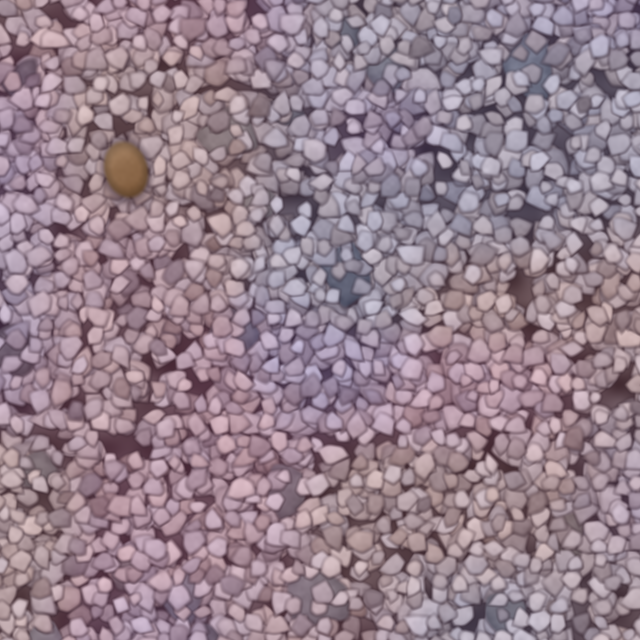
This texture is drawn by a Shadertoy shader. Its source:

```glsl
// Lilac-grey gravel: jittered grids of rounded polygon grains are painted
// from the bottom layer up, each grain casting a soft shadow on those below.
// Slow noise drifts the hue between warm, bluish and purple patches.

float hash(vec2 p) {
    return fract(sin(dot(p, vec2(127.1, 311.7))) * 43758.545);
}

float noise(vec2 p) {
    vec2 i = floor(p), f = fract(p);
    f = f * f * (3.0 - 2.0 * f);
    return mix(mix(hash(i), hash(i + vec2(1, 0)), f.x),
               mix(hash(i + vec2(0, 1)), hash(i + vec2(1, 1)), f.x), f.y);
}

// Distance to an irregular six-sided grain with softened corners
float grainDistance(vec2 p, float radius, vec2 seed) {
    float sum = 0.0;
    for (int k = 0; k < 6; k++) {
        float side = float(k);
        float angle = (side + 0.8 * hash(seed + side * 1.7)) * 1.0472;
        float reach = radius * mix(0.7, 1.1, hash(seed + side * 2.3 + 5.0));
        sum += exp(18.0 * (dot(p, vec2(cos(angle), sin(angle))) - reach));
    }
    return log(sum) / 18.0;
}

// Broad patches of hue
vec3 patchTint(vec2 uv) {
    float cool = smoothstep(0.25, 0.75, noise(uv * 4.0 + 3.0));
    float purple = smoothstep(0.3, 0.8, noise(uv * 5.0 + 19.0));
    return mix(vec3(0.025, 0.0, -0.025), vec3(-0.03, 0.005, 0.025), cool)
         + purple * vec3(0.012, -0.022, 0.018);
}

void mainImage(out vec4 fragColor, in vec2 fragCoord) {
    vec2 uv = fragCoord / iResolution.xy;
    vec3 gap = vec3(0.23, 0.16, 0.205);
    vec3 pale = vec3(0.76, 0.70, 0.74);
    vec3 tint = patchTint(uv);
    float mottle = noise(uv * 75.0) + 0.6 * noise(uv * 150.0) - 0.8;

    // Uneven dark bed between the grains
    vec3 color = mix(gap, pale, 0.35 * noise(uv * 30.0)) + tint;

    for (int layer = 0; layer < 6; layer++) {
        float level = float(layer);
        bool dullStones = layer == 3;
        float cells = dullStones ? 12.0 : 22.0 + 2.0 * level;
        float presence = dullStones ? 0.09 : 0.68;
        vec2 grid = uv * cells + level * 7.31;
        float soft = 0.0032 * cells;

        for (int y = -1; y <= 1; y++)
        for (int x = -1; x <= 1; x++) {
            vec2 cell = floor(grid) + vec2(x, y);
            vec2 seed = cell + level * 37.0;
            if (hash(seed + 0.5) > presence) continue;

            vec2 center = cell + 0.1 + 0.8 * vec2(hash(seed + 11.3), hash(seed + 23.9));
            vec2 offset = grid - center;
            if (dot(offset, offset) > 1.2) continue;

            // Turn and stretch the grain
            float turn = 6.2832 * hash(seed + 31.7);
            vec2 p = mat2(cos(turn), sin(turn), -sin(turn), cos(turn)) * offset;
            p.x *= mix(0.8, 1.35, hash(seed + 43.1));
            float radius = mix(0.34, 0.58, hash(seed + 53.3));
            float d = grainDistance(p, radius, seed);

            // Shadow, heavier below and to the right
            float lean = dot(offset, vec2(0.35, -0.9));
            float shadow = smoothstep(0.006 * cells, 0.0, d) * (0.36 + 0.3 * lean);
            color = mix(color, gap + 0.5 * tint, clamp(shadow, 0.0, 0.6));

            // Grain surface
            float tone = mix(0.55, 1.08, sqrt(hash(seed + 61.9))) * (0.86 + 0.028 * level);
            if (dullStones) tone = mix(0.36, 0.58, hash(seed + 61.9));
            tone -= 0.14 * lean + 0.13 * smoothstep(-0.18, 0.02, d);
            tone += 0.10 * mottle;
            vec3 grain = mix(gap, pale, tone) + tint;
            grain += (hash(seed + 71.3) - 0.5) * vec3(0.03, 0.0, -0.035);
            if (dullStones) grain += vec3(-0.02, 0.01, 0.01);
            color = mix(color, grain, smoothstep(soft, -soft, d));
        }
    }

    // One smooth ochre pebble
    vec2 q = uv - vec2(0.197, 0.735);
    q = vec2(q.x + 0.12 * q.y, q.y * 0.78);
    float pebble = length(q) - 0.034;
    color = mix(color, gap, 0.45 * smoothstep(0.014, 0.0, pebble));
    vec3 ochre = vec3(0.56, 0.42, 0.30) + 2.2 * (q.y - 0.4 * q.x) + 0.03 * mottle;
    ochre *= 1.0 - 0.2 * smoothstep(-0.015, 0.0, pebble);
    color = mix(color, ochre, smoothstep(0.004, -0.004, pebble));

    fragColor = vec4(clamp(color, 0.0, 1.0), 1.0);
}
```
